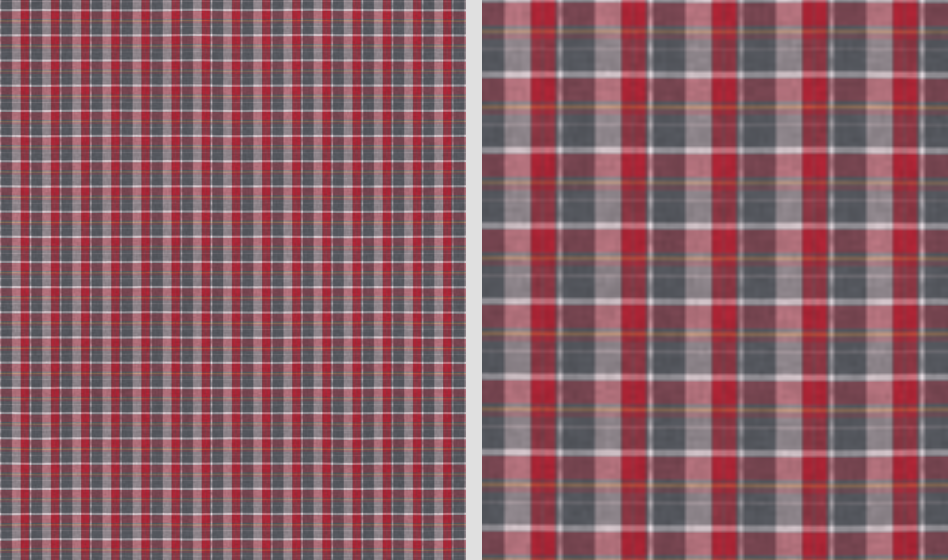
Left, the full canvas; right, a detail of the centre.
Give the GLSL for this pattern, as a WebGL 2 fragment shader.

```glsl
#version 300 es
precision highp float;
// Woven madras-style plaid: slate, pale and red warp stripes cross slate,
// red, white and thin orange weft stripes. Each set is a periodic list of
// box-filtered bands; the warp lies slightly on top, with thread grain.

#define REPEATS vec2(15.45, 22.22)   // plaid repeats across and down
#define PHASE vec2(0.014, 0.40)      // offset of the first white lines
#define SOFTNESS 0.045               // least edge blur, in repeats
#define WARP_SHARE 0.57              // weight of warp against weft
#define WOBBLE 0.012                 // drift of the weft, in repeats
#define LINE_VARIATION 0.35          // uneven strength of thin lines
#define BEADS 3.0                    // beads on the white warp per repeat
#define THREADS vec2(300.0, 360.0)   // threads across and down
#define GRAIN 0.045                  // brightness change per thread

uniform vec2 u_resolution;
out vec4 fragColor;

const vec3 SLATE = vec3(0.325, 0.335, 0.36);
const vec3 PALE = vec3(0.73, 0.66, 0.68);
const vec3 WARP_RED = vec3(0.68, 0.12, 0.185);
const vec3 WEFT_RED = vec3(0.64, 0.17, 0.235);
const vec3 WHITE = vec3(0.89, 0.85, 0.87);
const vec3 ORANGE = vec3(0.78, 0.48, 0.24);

float hash(vec2 p) {
    vec3 q = fract(vec3(p.xyx) * 0.1031);
    q += dot(q, q.yzx + 33.33);
    return fract((q.x + q.y) * q.z);
}

float noise(vec2 p) {
    vec2 i = floor(p), f = fract(p);
    f = f * f * (3.0 - 2.0 * f);
    return mix(mix(hash(i), hash(i + vec2(1, 0)), f.x),
               mix(hash(i + vec2(0, 1)), hash(i + vec2(1, 1)), f.x), f.y);
}

// Share of a filter window of width blur covered by a repeating band.
float band(float t, float start, float end, float blur) {
    float halfWidth = 0.5 * (end - start);
    float d = fract(t - 0.5 * (start + end) + 0.5) - 0.5;
    float low = max(d - 0.5 * blur, -halfWidth);
    float high = min(d + 0.5 * blur, halfWidth);
    return max(high - low, 0.0) / blur;
}

// Strength of a thin line, differing from repeat to repeat.
float lineStrength(float t, float seed) {
    return 1.0 - LINE_VARIATION * hash(vec2(floor(t) + 40.0, seed));
}

// Vertical stripes, starting at the thin beaded white line.
vec3 warpColor(vec2 t, float blur) {
    vec3 c = SLATE;
    c = mix(c, PALE, band(t.x, 0.385, 0.68, blur));
    c = mix(c, WARP_RED, band(t.x, 0.68, 0.945, blur));
    c = mix(c, SLATE, 0.35 * band(t.x, 0.79, 0.82, blur));
    float bead = 0.8 + 0.2 * cos(6.28319 * BEADS * t.y);
    float line = band(t.x, -0.025, 0.025, blur);
    return mix(c, WHITE, line * bead * lineStrength(t.x + 0.5, 3.0));
}

// Horizontal stripes, starting at the white band and running down.
vec3 weftColor(float t, float blur) {
    vec3 c = SLATE;
    c = mix(c, WEFT_RED, band(t, 0.04, 0.35, blur));
    c = mix(c, ORANGE, 0.9 * band(t, 0.40, 0.46, blur) * lineStrength(t, 7.0));
    c = mix(c, WEFT_RED, 0.6 * band(t, 0.46, 0.53, blur));
    c = mix(c, PALE, 0.5 * band(t, 0.64, 0.68, blur) * lineStrength(t, 11.0));
    return mix(c, WHITE, band(t, -0.045, 0.04, blur));
}

void main() {
    vec2 uv = gl_FragCoord.xy / u_resolution;
    vec2 fromTop = vec2(uv.x, 1.0 - uv.y);
    vec2 cell = fromTop * REPEATS - PHASE;
    vec2 blur = max(REPEATS / u_resolution, vec2(SOFTNESS));

    // Slight drift of the weft rows
    cell.y += WOBBLE * (noise(uv * vec2(12.0, 5.0)) - 0.5) * 2.0;

    // Weft shows less under dark warp and more among pale threads
    float paleWarp = band(cell.x, 0.385, 0.68, blur.x);
    float warpShare = WARP_SHARE + 0.04 * (0.4 - paleWarp);
    vec3 color = mix(weftColor(cell.y, blur.y), warpColor(cell, blur.x), warpShare);

    // Thread grain and slow unevenness of the cloth
    vec2 thread = fromTop * THREADS;
    float grain = noise(thread * vec2(1.0, 0.4)) + noise(thread * vec2(0.4, 1.0) + 71.0) - 1.0;
    float shade = noise(uv * vec2(5.0, 6.0) + 19.0) - 0.5;
    color *= 1.0 + GRAIN * (1.5 * grain + shade);

    fragColor = vec4(clamp(color, 0.0, 1.0), 1.0);
}
```
